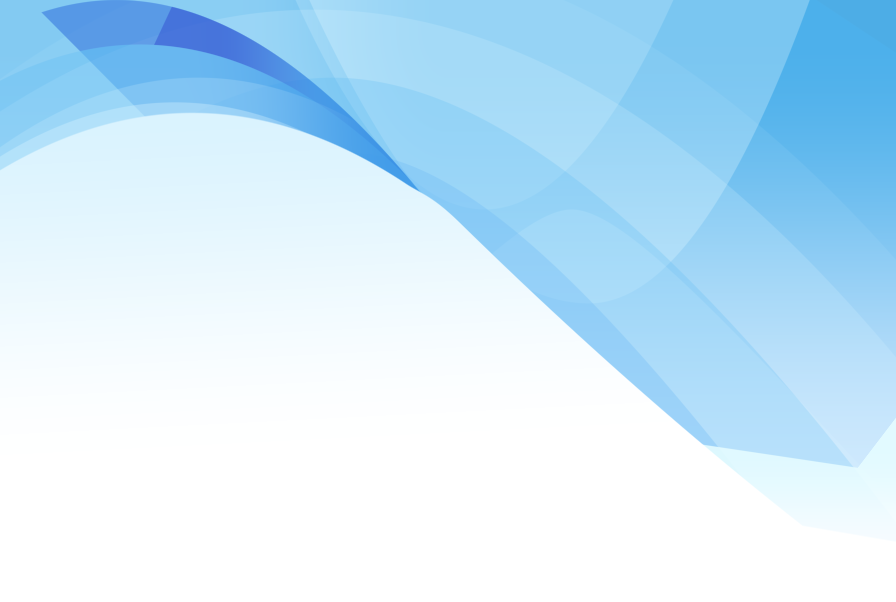
Give the GLSL for this background, as a Shadertoy shader.

```glsl
// Translucent blue waves sweeping over a pale, fading backdrop.
// Each veil is the region beside an arch or bowl curve, tinted over the sky;
// a final wave edge separates the layered veils from the white field.

// Signed distance below an arch; curvature k, flattening to straight flanks by s.
// A negative k makes a bowl.
float below(vec2 p, vec2 apex, float k, float s) {
    float x = abs(p.x - apex.x);
    float h = apex.y - k * x * x / (1.0 + s * x);
    float slope = k * x * (2.0 + s * x) / pow(1.0 + s * x, 2.0);
    return (h - p.y) / sqrt(1.0 + slope * slope);
}

// Smooth coverage of the positive side of a distance
float fill(float d) {
    float soft = 0.75 / iResolution.y;
    return smoothstep(-soft, soft, d);
}

void veil(inout vec3 color, vec3 tint, float amount) {
    color = mix(color, tint, amount);
}

// Height of the lower edge of the wave
float waveEdge(float x) {
    float crest = 0.8125 - 0.92 * (x - 0.322) * (x - 0.322);
    float t = x - 0.723;
    float fall = max(0.676 - 0.99 * t + 0.169 * t * t, 0.126 - 0.17 * (x - 1.348));
    return mix(crest, fall, smoothstep(0.68, 0.78, x));
}

void mainImage(out vec4 fragColor, in vec2 fragCoord) {
    vec2 p = fragCoord / iResolution.xy * vec2(1.5, 1.0);
    vec3 mist = vec3(0.86, 0.96, 1.0);
    vec3 azure = vec3(0.34, 0.72, 0.95);

    // Pale field under the wave
    vec3 field = mix(vec3(1.0), vec3(0.85, 0.95, 0.995),
                     smoothstep(0.2, 0.85, p.y - 0.05 * p.x));

    // Sky, lighter at the left and towards the bottom
    vec3 sky = mix(vec3(0.80, 0.90, 0.99), vec3(0.30, 0.69, 0.92),
                   smoothstep(0.15, 0.95, p.y));
    veil(sky, mist, 0.38 * (1.0 - smoothstep(0.4, 0.75, p.x)));
    veil(sky, azure * 0.9, 0.25 * fill((p.x - 1.367) * 0.66 - (1.0 - p.y)));

    // Two nested bowls
    float bowlSide = p.x < 0.986 ? -2.3 : -3.69;
    veil(sky, mist, 0.32 * fill(-below(p, vec2(0.986, 0.496), bowlSide, 0.0)));
    veil(sky, mist, 0.22 * fill(-below(p, vec2(0.811, 0.652), -3.48, 0.0)));

    // Broad arches falling to the right
    for (int i = 0; i < 2; i++) {
        float n = float(i);
        vec2 apex = vec2(0.586, 1.078) - n * vec2(0.059, 0.094);
        veil(sky, mist, (0.08 + 0.12 * n) * fill(below(p, apex, 0.61, 0.0)));
    }
    veil(sky, azure, 0.24 * fill(below(p, vec2(0.557, 0.871), 1.23, 0.51)));
    veil(sky, mist, 0.16 * fill(below(p, vec2(0.957, 0.652), 8.0, 7.0)));
    veil(sky, vec3(0.42, 0.72, 0.96), 0.32 * fill(below(p, vec2(0.586, 0.746), 2.3, 1.28)));

    // Dark ribbon narrowing into the wave edge
    float ribbon = fill(below(p, vec2(0.195, 1.0), 1.33, 0.15));
    float diagonal = fill((p.x + p.y - 1.049) * 0.7);
    float innerArch = below(p, vec2(0.234, 0.926), 1.1, 0.0);
    veil(sky, vec3(0.20, 0.55, 0.90), 0.42 * ribbon * diagonal);
    veil(sky, vec3(0.12, 0.48, 0.87), 0.5 * ribbon * smoothstep(0.3, 0.65, p.x));

    // Indigo core between the ribbon top and the inner arch
    float steep = fill((p.x - 0.293 + 0.47 * (1.0 - p.y)) * 0.9);
    float core = ribbon * fill(-innerArch) * (1.0 - smoothstep(0.36, 0.56, p.x));
    veil(sky, vec3(0.20, 0.32, 0.82), core * diagonal * (0.25 + 0.4 * steep));

    // Thin arches stacked beneath the ribbon at the left
    veil(sky, azure, 0.28 * fill(innerArch));
    float leftFade = 1.0 - smoothstep(0.4, 0.66, p.x);
    for (int i = 0; i < 2; i++) {
        float n = float(i);
        vec2 apex = vec2(0.332, 0.871) - n * vec2(0.039, 0.041);
        veil(sky, mist, (0.2 + 0.15 * n) * leftFade * fill(below(p, apex, 1.05, 0.0)));
    }

    // Nearly white tip at the lower right
    float tip = max(0.262 - 0.148 * (p.x - 1.172), 0.223 + 1.3 * (p.x - 1.436));
    vec3 tipColor = mix(vec3(1.0), vec3(0.90, 0.99, 1.0), smoothstep(0.08, 0.25, p.y));
    veil(sky, tipColor, 0.88 * fill(tip - p.y));

    float edge = fill((p.y - waveEdge(p.x)) * 0.75);
    fragColor = vec4(mix(field, sky, edge), 1.0);
}
```
